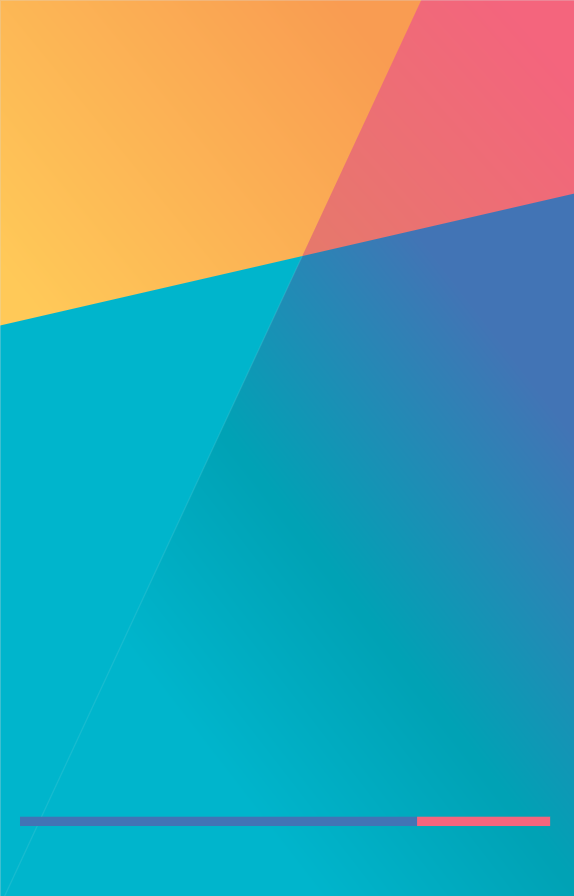
A Shadertoy shader for this background:

```glsl
// Four flat facets split by a rising horizon and a steep diagonal, with a
// two-tone bar near the foot. Each facet is a linear gradient along an axis;
// half-plane and box distances give the smooth edges. Unit: canvas height.

const vec3 YELLOW = vec3(1.0, 0.79, 0.345);
const vec3 ORANGE = vec3(0.975, 0.61, 0.32);
const vec3 CORAL  = vec3(0.90, 0.475, 0.42);
const vec3 PINK   = vec3(0.955, 0.395, 0.49);
const vec3 CYAN   = vec3(0.0, 0.71, 0.80);
const vec3 TEAL   = vec3(0.0, 0.635, 0.71);
const vec3 BLUE   = vec3(0.26, 0.455, 0.71);

// Signed distance to the line a-b, positive on its left side.
float lineSide(vec2 p, vec2 a, vec2 b) {
    vec2 dir = normalize(b - a);
    return dot(p - a, vec2(-dir.y, dir.x));
}

// Signed distance to the box between two corners.
float boxDistance(vec2 p, vec2 low, vec2 high) {
    vec2 d = abs(p - 0.5 * (low + high)) - 0.5 * (high - low);
    return length(max(d, 0.0)) + min(max(d.x, d.y), 0.0);
}

// Position along the axis from a to b, clamped to 0..1.
float along(vec2 p, vec2 a, vec2 b) {
    vec2 axis = b - a;
    return clamp(dot(p - a, axis) / dot(axis, axis), 0.0, 1.0);
}

// Coverage of the region where the distance is positive.
float coverage(float distance, float pixel) {
    return clamp(distance / pixel + 0.5, 0.0, 1.0);
}

// Cyan, teal, then blue, rising to the upper right.
vec3 deepGradient(vec2 p) {
    float t = dot(p, vec2(0.79, 0.61));
    vec3 color = mix(CYAN, TEAL, clamp((t - 0.28) / 0.23, 0.0, 1.0));
    return mix(color, BLUE, clamp((t - 0.515) / 0.305, 0.0, 1.0));
}

void mainImage(out vec4 fragColor, in vec2 fragCoord) {
    float pixel = 1.0 / iResolution.y;
    vec2 p = fragCoord * pixel;
    float width = iResolution.x * pixel;

    // Facet edges
    float horizon = lineSide(p, vec2(0.0, 0.6367), vec2(0.6406, 0.7839));
    float diagonal = lineSide(p, vec2(0.4702, 1.0), vec2(0.0052, 0.0));
    float above = coverage(horizon, pixel);
    float right = coverage(diagonal, pixel);

    // Facet gradients
    vec3 warm = mix(YELLOW, ORANGE, along(p, vec2(0.02, 0.67), vec2(0.40, 0.98)));
    vec3 rose = mix(CORAL, PINK, along(p, vec2(0.337, 0.714), vec2(0.60, 0.95)));
    vec3 lower = mix(CYAN, deepGradient(p), right);

    // Faint seam along the lower diagonal
    float seam = coverage(0.0007 - abs(diagonal), pixel);
    lower = mix(lower, vec3(0.45, 0.82, 0.86), 0.2 * seam);
    vec3 color = mix(lower, mix(warm, rose, right), above);

    // Two-tone bar
    float bar = boxDistance(p, vec2(0.0223, 0.0781), vec2(0.614, 0.0885));
    vec3 barColor = mix(BLUE, PINK, coverage(p.x - 0.4655, pixel));
    color = mix(color, barColor, coverage(-bar, pixel));

    // Pale hairline on the left and top borders
    float border = min(p.x, 1.0 - p.y);
    color = mix(color, vec3(0.85), 0.4 * coverage(0.0008 - border, pixel));

    fragColor = vec4(color, 1.0);
}
```
